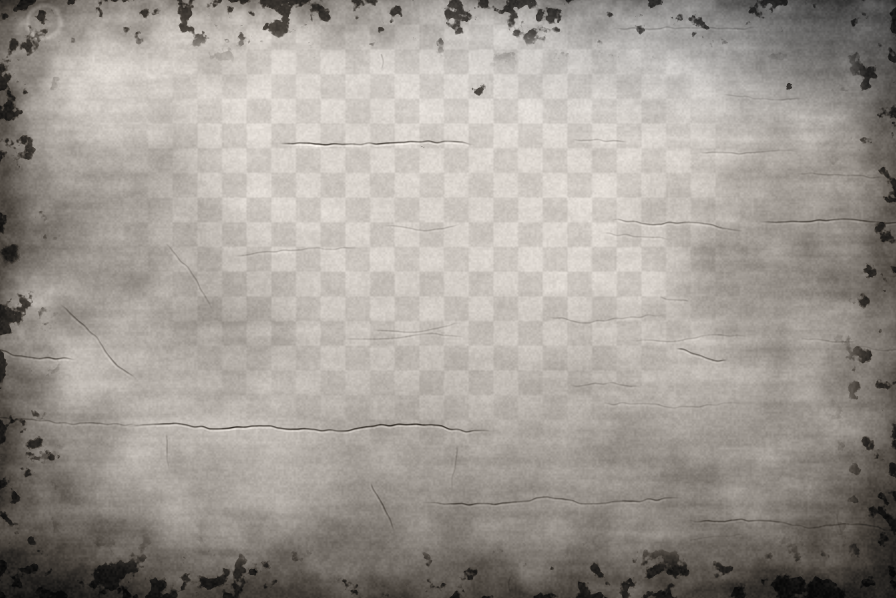
Give the GLSL for this texture, as a Shadertoy shader.

```glsl
// Worn grey paper: a pale centre with a faded checkerboard, dark ragged borders,
// soft stains, flakes and hairline cracks. Layers of value noise, gaussian blobs
// and tapered line distances are summed into one tone, then tinted warm or cool.

#define CELL 0.0413         // checker square, in canvas heights
#define CHECK_DEPTH 0.030
#define CENTRE vec2(0.72, 0.34)
#define PALE 0.83
#define FALLOFF 0.22
#define EDGE_DARK 1.0
#define MOTTLE 0.24
#define GRAIN 0.055
#define CRACK_WIDTH 0.0024
#define FAINT_CRACKS 26
#define WARMTH 0.026

const float PI = 3.14159;

float hash(vec2 p) {
    vec3 h = fract(p.xyx * 0.1031);
    h += dot(h, h.yzx + 33.33);
    return fract((h.x + h.y) * h.z);
}

float noise(vec2 p) {
    vec2 i = floor(p), f = fract(p);
    f = f * f * (3.0 - 2.0 * f);
    return mix(mix(hash(i), hash(i + vec2(1, 0)), f.x),
               mix(hash(i + vec2(0, 1)), hash(i + vec2(1, 1)), f.x), f.y);
}

float fbm(vec2 p) {
    float sum = 0.0, amp = 0.533;
    for (int i = 0; i < 4; i++) {
        sum += amp * noise(p);
        p = mat2(1.6, 1.2, -1.2, 1.6) * p + 17.3;
        amp *= 0.5;
    }
    return sum;
}

// Tapered, wandering line from a to b: dark groove with a pale lip below.
float crack(vec2 p, vec2 a, vec2 b, float px) {
    vec2 d = b - a;
    float len = length(d);
    d /= len;
    float along = dot(p - a, d);
    float t = along / len;
    float wander = 0.014 * (noise(vec2(along * 14.0, a.y * 91.0)) - 0.5)
                 + 0.004 * (noise(vec2(along * 70.0, a.x * 57.0)) - 0.5);
    float across = dot(p - a, vec2(-d.y, d.x)) - wander;
    float w = max(CRACK_WIDTH, 1.3 * px);
    float groove = 1.0 - smoothstep(0.0, w, abs(across));
    float lip = 1.0 - smoothstep(0.0, w, abs(across - 1.4 * w));
    float taper = smoothstep(0.0, 0.12, t) * (1.0 - smoothstep(0.85, 1.0, t));
    return (groove - 0.25 * lip) * taper * (0.45 + 0.8 * noise(vec2(along * 45.0, a.y * 33.0)));
}

// Stains: x, y from the top, radius, darkness (negative is pale).
const vec4 STAINS[12] = vec4[12](
    vec4(0.25, 0.30, 0.11, 0.11), vec4(0.13, 0.39, 0.11, 0.11),
    vec4(0.36, 0.53, 0.13, 0.11), vec4(1.36, 0.47, 0.16, 0.14),
    vec4(1.20, 0.44, 0.08, 0.08), vec4(1.37, 0.03, 0.15, 0.22),
    vec4(0.04, 1.00, 0.22, 0.28), vec4(1.46, 0.97, 0.22, 0.26),
    vec4(0.75, 0.98, 0.45, 0.17), vec4(1.08, 0.81, 0.14, 0.07),
    vec4(0.19, 0.13, 0.14, -0.06), vec4(0.40, 0.78, 0.13, -0.05));

// Main cracks: start and end, y from the top.
const vec4 CRACKS[12] = vec4[12](
    vec4(0.21, 0.710, 0.84, 0.717), vec4(0.46, 0.243, 0.80, 0.240),
    vec4(-0.02, 0.59, 0.13, 0.602), vec4(1.27, 0.365, 1.53, 0.370),
    vec4(1.13, 0.588, 1.22, 0.602), vec4(0.70, 0.845, 1.15, 0.830),
    vec4(1.14, 0.872, 1.53, 0.882), vec4(1.02, 0.370, 1.25, 0.380),
    vec4(0.62, 0.805, 0.66, 0.890), vec4(0.10, 0.505, 0.23, 0.635),
    vec4(-0.02, 0.70, 0.24, 0.710), vec4(0.28, 0.400, 0.36, 0.520));
const float DEPTH[12] = float[12](0.5, 0.38, 0.35, 0.3, 0.34, 0.3,
                                  0.26, 0.22, 0.26, 0.24, 0.2, 0.14);

// Isolated dark flecks: x, y from the top, radius.
const vec3 FLECKS[9] = vec3[9](
    vec3(1.321, 0.145, 0.005), vec3(0.802, 0.150, 0.009), vec3(0.707, 0.245, 0.005),
    vec3(0.446, 0.947, 0.010), vec3(0.421, 0.958, 0.007), vec3(1.446, 0.503, 0.012),
    vec3(0.058, 0.742, 0.012), vec3(0.015, 0.425, 0.020), vec3(0.085, 0.765, 0.010));

void mainImage(out vec4 fragColor, in vec2 fragCoord) {
    vec2 uv = fragCoord / iResolution.xy;
    vec2 q = vec2(1.5 * uv.x, 1.0 - uv.y);
    float px = 1.0 / iResolution.y;
    float cloud = fbm(q * 5.0 + 3.0);
    float ragged = fbm(q * 17.0 + 41.0);
    float streak = fbm(q * vec2(5.0, 65.0));

    // Pale centre, stains and mottling
    float tone = PALE - FALLOFF * smoothstep(0.12, 0.95, length((q - CENTRE) * vec2(0.9, 1.0)));
    for (int i = 0; i < 12; i++) {
        vec2 d = (q - STAINS[i].xy) / STAINS[i].z;
        tone -= STAINS[i].w * exp(-dot(d, d)) * (0.4 + 1.2 * cloud);
    }
    float wear = smoothstep(0.15, 0.75, length(q - CENTRE));
    tone += MOTTLE * (cloud - 0.5) * (0.35 + 0.85 * wear);
    tone += 0.16 * (ragged - 0.5) * (0.25 + wear) + 0.11 * (streak - 0.5) * (0.4 + wear);

    // Faded checkerboard
    vec2 wave = clamp(sin(PI * q / CELL) * CELL / (PI * px), -1.0, 1.0);
    float fade = 1.0 - smoothstep(0.24, 0.62, length((q - CENTRE) * vec2(0.88, 1.15)));
    tone -= CHECK_DEPTH * wave.x * wave.y * fade * (0.7 + 0.6 * cloud);

    // Ragged dark borders: left, right, top, bottom
    vec4 rim = vec4(q.x, 1.5 - q.x, q.y, 1.0 - q.y);
    vec4 shade = exp(-max(rim + 0.07 * (ragged - 0.5), 0.0) / vec4(0.055, 0.065, 0.035, 0.055));
    tone *= exp(-EDGE_DARK * dot(shade, vec4(0.75, 0.62, 0.55, 0.80)));

    // Flakes gather near the rim
    float nearRim = exp(-min(min(rim.x, rim.y), min(rim.z, rim.w)) / 0.05);
    float flake = fbm(q * 42.0 + 9.0) + 0.20 * nearRim + 0.35 * (cloud - 0.5) - 0.08;
    tone *= 1.0 - 0.65 * smoothstep(0.66, 0.76, flake) * smoothstep(0.05, 0.4, nearRim);
    for (int i = 0; i < 9; i++) {
        float d = length(q - FLECKS[i].xy) + 0.022 * (fbm(q * 90.0) - 0.5);
        tone *= 1.0 - 0.65 * (1.0 - smoothstep(0.4, 1.0, d / FLECKS[i].z));
    }
    float ring = abs(length(q - vec2(0.075, 0.035)) - 0.027 - 0.012 * (ragged - 0.5));
    tone += 0.10 * (1.0 - smoothstep(0.0, 0.007, ring));

    // Main cracks, then scattered hairlines
    for (int i = 0; i < 12; i++)
        tone *= 1.0 - DEPTH[i] * 1.3 * crack(q, CRACKS[i].xy, CRACKS[i].zw, px);
    for (int i = 0; i < FAINT_CRACKS; i++) {
        float k = float(i) + 1.0;
        vec2 a = vec2(1.5 * hash(vec2(k, 2.0)), hash(vec2(k, 7.0)));
        vec2 reach = vec2(0.05 + 0.22 * hash(vec2(k, 11.0)), 0.02 * (hash(vec2(k, 5.0)) - 0.5));
        if (i % 6 == 0) reach = reach.yx * vec2(1.0, 0.5);
        tone *= 1.0 - 0.14 * crack(q, a, a + reach, px);
    }

    // Paper grain and tint, cooler toward the top right
    tone += GRAIN * (noise(q * 300.0) - 0.5) + 0.03 * (noise(q * 140.0) - 0.5);
    float cool = smoothstep(0.3, 0.0, q.y) * smoothstep(0.3, 1.4, q.x);
    float warm = WARMTH * (1.0 - 0.9 * cool) * smoothstep(0.0, 0.3, tone);
    fragColor = vec4(clamp(tone + warm * vec3(0.9, 0.0, -1.0), 0.03, 1.0), 1.0);
}
```
